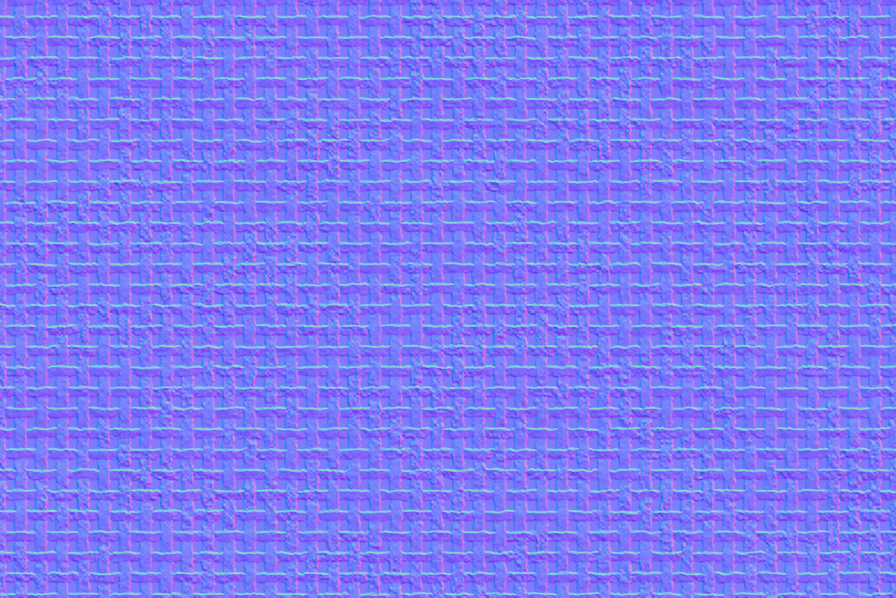
A Shadertoy shader for this texture map:

```glsl
// Tangent-space normal map of a rough plain weave: flat strands cross over and
// under on a checkerboard. A height field is layered strand by strand, roughened
// with noise, then its slope is encoded as colour.

#define REPEATS vec2(43.0, 29.0)     // strands across and down
#define HALF_WIDTH vec2(0.27, 0.22)  // half widths: upright, level (in cells)
#define EDGE 0.065                   // softness of strand edges
#define RISE vec2(0.022, 0.080)      // tilt across upright, level strands
#define LIFT 0.05                    // arching at each crossing
#define WOBBLE 0.09                  // unevenness of strand outlines
#define ROUGHNESS 0.090              // height of the surface grain
#define UNDULATION 0.10              // broad swell of the whole cloth
#define SLOPE_STEP 0.05              // distance used to measure slope
#define FLAT_TINT vec3(0.495, 0.485, 0.487)

float hash(vec2 p) {
    vec3 q = fract(vec3(p.xyx) * 0.1031);
    q += dot(q, q.yzx + 33.33);
    return fract((q.x + q.y) * q.z);
}

float noise(vec2 p) {
    vec2 cell = floor(p), f = fract(p);
    f = f * f * (3.0 - 2.0 * f);
    float low = mix(hash(cell), hash(cell + vec2(1, 0)), f.x);
    float high = mix(hash(cell + vec2(0, 1)), hash(cell + vec2(1, 1)), f.x);
    return mix(low, high, f.y);
}

// Coverage of a strand at a signed distance from its centre line
float coverage(float d, float halfWidth) {
    return 1.0 - smoothstep(halfWidth - EDGE, halfWidth + EDGE, abs(d));
}

float weaveHeight(vec2 p) {
    // Ragged outlines: a slow bend plus fine fraying
    vec2 bend = vec2(noise(p * 2.3 + 17.0), noise(p * 2.3 + 71.0)) - 0.5;
    vec2 fray = vec2(noise(p * 6.0 + 31.0), noise(p * 6.0 + 93.0)) - 0.5;
    vec2 q = p + WOBBLE * (bend + 0.7 * fray);

    // Nearest crossing, and which strand lies on top there
    vec2 crossing = floor(q + 0.5);
    vec2 d = q - crossing;
    bool uprightOnTop = mod(crossing.x + crossing.y, 2.0) > 0.5;
    float side = uprightOnTop ? 1.0 : -1.0;

    // Each strand climbs across its width, then drops sharply
    vec2 ramp = clamp(0.5 + 0.5 * d / HALF_WIDTH, 0.0, 1.0);
    float upright = 0.040 + RISE.x * ramp.x + LIFT * side * cos(3.14159 * d.y) * 0.5;
    float level = 0.022 + RISE.y * ramp.y - LIFT * side * cos(3.14159 * d.x) * 0.5;
    float inUpright = coverage(d.x, HALF_WIDTH.x);
    float inLevel = coverage(d.y, HALF_WIDTH.y);

    // Layer the strands from the ground up
    float h = uprightOnTop
        ? mix(level * inLevel, upright, inUpright)
        : mix(upright * inUpright, level, inLevel);

    // Patchy grain, strongest on the strands
    float grain = 0.65 * noise(p * 4.7 + 5.0) + 0.35 * noise(p * 9.1 + 47.0) - 0.5;
    float patches = mix(0.4, 1.1, smoothstep(0.25, 0.75, noise(p * 0.8 + 11.0)));
    float onStrand = max(inUpright, inLevel);
    h += ROUGHNESS * grain * patches * mix(0.06, 1.0, onStrand);
    return h + UNDULATION * noise(p * 0.27 + 3.0);
}

vec3 weaveNormal(vec2 p) {
    float h = weaveHeight(p);
    float dx = weaveHeight(p + vec2(SLOPE_STEP, 0.0)) - h;
    float dy = weaveHeight(p + vec2(0.0, SLOPE_STEP)) - h;
    return normalize(vec3(-dx, -dy, SLOPE_STEP));
}

void mainImage(out vec4 fragColor, in vec2 fragCoord) {
    // Average four samples per pixel to smooth the edges
    vec3 normal = vec3(0.0);
    for (int i = 0; i < 4; i++) {
        vec2 offset = vec2(float(i % 2), float(i / 2)) * 0.5 - 0.25;
        normal += 0.25 * weaveNormal((fragCoord + offset) / iResolution.xy * REPEATS);
    }
    fragColor = vec4(clamp(FLAT_TINT + 0.5 * normal, 0.0, 1.0), 1.0);
}
```
